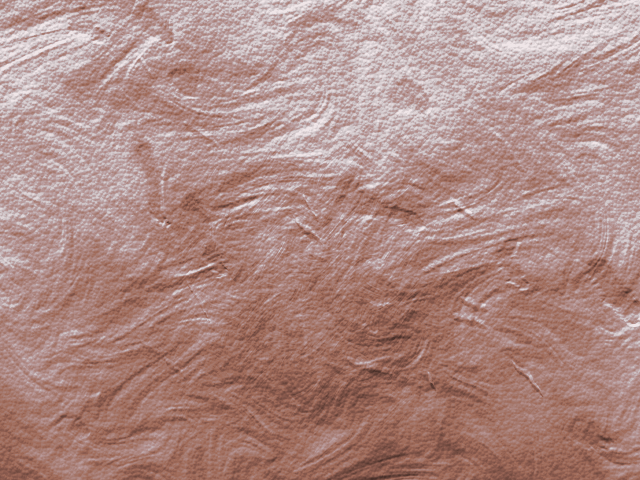
Write a Shadertoy shader that draws this texture.

```glsl
// Weathered red sandstone, frosted white towards the top, with dents and sharp ridges.

const vec3 TONES[6] = vec3[6](
    vec3(0.55, 0.36, 0.31), vec3(0.63, 0.42, 0.35), vec3(0.65, 0.48, 0.44),
    vec3(0.70, 0.56, 0.55), vec3(0.74, 0.65, 0.66), vec3(0.80, 0.76, 0.77));
const float STOPS[6] = float[6](0.07, 0.22, 0.41, 0.63, 0.82, 0.95);

const vec2  LIGHT = vec2(-0.30, 0.95);   // direction towards the light
const float LIGHT_STEP = 0.003;
const float RELIEF_GAIN = 0.50;
const float GRAIN_SCALE = 130.0;
const float PIMPLE_SCALE = 58.0;
const float BROAD_DEPTH = 0.020;
const float WRINKLE_DEPTH = 0.004;
const float DENT_DEPTH = 0.009;
const int   DENT_COUNT = 15;
const int   RIDGE_COUNT = 13;
const float SLANT = -0.75;               // common direction of the marks

vec2 hash2(vec2 p) {
    vec3 q = fract(vec3(p.xyx) * vec3(0.1031, 0.1030, 0.0973));
    q += dot(q, q.yzx + 33.33);
    return fract((q.xx + q.yz) * q.zy);
}

vec2 turn(vec2 p, float a) {
    return vec2(cos(a) * p.x + sin(a) * p.y, cos(a) * p.y - sin(a) * p.x);
}

// Layered, warped sines, about -1 to 1
float waves(vec2 p) {
    float sum = 0.0, amp = 0.5;
    for (int i = 0; i < 5; i++) {
        p = turn(p, 1.1) * 1.7 + 2.3;
        p += 0.9 * sin(p.yx * 0.8 + float(i));
        sum += amp * sin(p.x) * cos(p.y);
        amp *= 0.6;
    }
    return sum;
}

// Distance to the nearest scattered cell centre
float cells(vec2 p) {
    vec2 id = floor(p), f = fract(p);
    float nearest = 4.0;
    for (int y = -1; y <= 1; y++)
        for (int x = -1; x <= 1; x++) {
            vec2 o = vec2(x, y);
            vec2 d = o + hash2(id + o) - f;
            nearest = min(nearest, dot(d, d));
        }
    return sqrt(nearest);
}

vec2 roughen(vec2 p, float size) {
    return p + size * vec2(waves(p * 14.0), waves(p * 14.0 + 7.0));
}

// Distance to a stroke; u returns the position along it, -1 to 1
float stroke(vec2 p, float angle, float halfLength, out float u) {
    p = turn(p, angle);
    float along = clamp(p.x, -halfLength, halfLength);
    u = along / halfLength;
    return length(p - vec2(along, 0.0));
}

float dents(vec2 p, float aspect) {
    p = roughen(p, 0.020);
    float dent = 0.0, u;
    for (int i = 0; i < DENT_COUNT; i++) {
        vec2 a = hash2(vec2(i, 3)), b = hash2(vec2(i, 19));
        float d = stroke(p - a * vec2(aspect, 1.0), SLANT + 1.2 * (b.x - 0.6),
                         mix(0.01, 0.09, b.y * b.y), u);
        float width = mix(0.018, 0.036, b.x) * (1.0 - 0.3 * u);
        dent = max(dent, (1.0 - smoothstep(0.4 * width, width, d)) * mix(0.45, 1.0, b.y));
    }
    return dent;
}

float ridges(vec2 p, float aspect) {
    p = roughen(p, 0.012);
    float ridge = 0.0, u;
    for (int i = 0; i < RIDGE_COUNT; i++) {
        vec2 a = hash2(vec2(i, 41)), b = hash2(vec2(i, 67));
        vec2 centre = vec2(aspect * mix(0.22, 0.85, a.x), mix(0.12, 0.88, a.y));
        float d = stroke(p - centre, SLANT + 0.9 * (b.x - 0.4), mix(0.015, 0.045, b.y), u);
        float width = mix(0.004, 0.010, b.x) * (1.0 - 0.6 * u * u);
        ridge = max(ridge, (1.0 - smoothstep(0.2 * width, width, d)) * mix(0.4, 1.0, a.x));
    }
    return ridge;
}

float relief(vec2 p, float aspect) {
    vec2 fromCentre = p - vec2(0.5 * aspect, 0.45);
    float wrinkled = exp(-7.0 * dot(fromCentre, fromCentre));
    return BROAD_DEPTH * waves(p * 9.0)
         + WRINKLE_DEPTH * wrinkled * waves(turn(p, 0.7) * vec2(24.0, 48.0))
         - DENT_DEPTH * dents(p, aspect);
}

float grain(vec2 p) {
    return -0.36 * cells(p * GRAIN_SCALE) / GRAIN_SCALE
           - 0.22 * cells(p * PIMPLE_SCALE + 5.0) / PIMPLE_SCALE;
}

vec3 stoneColour(float tone) {
    vec3 colour = TONES[0];
    for (int i = 1; i < 6; i++)
        colour = mix(colour, TONES[i], clamp((tone - STOPS[i - 1]) / (STOPS[i] - STOPS[i - 1]), 0.0, 1.0));
    colour *= 1.0 + 0.8 * max(min(tone - STOPS[0], 0.0), -0.6);
    return colour + 0.35 * clamp(tone - STOPS[5], 0.0, 0.4);
}

void mainImage(out vec4 fragColor, in vec2 fragCoord) {
    vec2 p = fragCoord / iResolution.y;
    float aspect = iResolution.x / iResolution.y;
    vec2 lit = p + LIGHT * LIGHT_STEP;

    // Frost cover, bare inside the dents
    float tone = 0.20 + 0.68 * p.y + 0.32 * waves(p * 2.3) + 0.16 * waves(p * 8.0 + 4.0);
    tone = mix(tone, 0.22, 0.5 * dents(p, aspect));

    // Dark slanted streaks on the lower right
    float streakArea = smoothstep(0.45, 0.9, p.x / aspect) * (1.0 - smoothstep(0.1, 0.5, p.y));
    tone -= 0.18 * streakArea * smoothstep(0.1, 0.6, waves(turn(p, SLANT) * vec2(3.0, 22.0)));

    // Slopes facing the light, broad and fine
    float slope = (relief(p, aspect) - relief(lit, aspect)) / LIGHT_STEP;
    float fineSlope = (grain(p) - grain(lit)) / LIGHT_STEP;
    tone += RELIEF_GAIN * (slope + mix(0.7, 1.25, p.y) * fineSlope);

    // Pale ridges and the shadows beneath them
    float ridge = ridges(p, aspect);
    float shadow = ridges(p + LIGHT * 0.013, aspect) * (1.0 - ridge);
    tone += 0.38 * ridge - 0.42 * shadow;

    fragColor = vec4(stoneColour(tone), 1.0);
}
```
